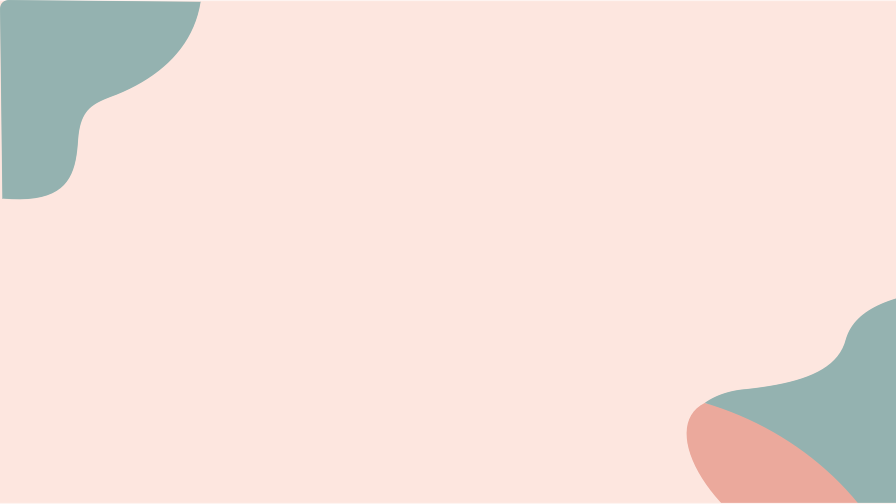
This background is drawn by a Shadertoy shader. Its source:

```glsl
// Flat blush backdrop with wavy sage corners and a coral petal.

// Outline state: x = squared distance to the outline, y = sign (-1 inside).
void lineTo(vec2 p, inout vec2 pen, vec2 end, inout vec2 field) {
    vec2 edge = end - pen, rel = p - pen;
    vec2 gap = rel - edge * clamp(dot(rel, edge) / max(dot(edge, edge), 1e-8), 0.0, 1.0);
    field.x = min(field.x, dot(gap, gap));
    bool above = p.y >= pen.y, below = p.y < end.y;
    bool leftSide = edge.x * rel.y > edge.y * rel.x;
    if ((above && below && leftSide) || (!above && !below && !leftSide)) field.y = -field.y;
    pen = end;
}

// Cubic curve flattened into short lines.
void curveTo(vec2 p, inout vec2 pen, vec2 b, vec2 c, vec2 end, inout vec2 field) {
    vec2 start = pen;
    for (int i = 1; i <= 20; i++) {
        float t = float(i) / 20.0, s = 1.0 - t;
        vec2 point = s * s * s * start + 3.0 * s * s * t * b + 3.0 * s * t * t * c + t * t * t * end;
        lineTo(p, pen, point, field);
    }
}

float coverage(vec2 field, float pixel) {
    return 1.0 - smoothstep(-0.6 * pixel, 0.6 * pixel, field.y * sqrt(field.x));
}

float topLeftBlob(vec2 p, float pixel) {
    vec2 field = vec2(1e4, 1.0), pen = vec2(1.72, 0.015);
    curveTo(p, pen, vec2(1.66, 0.40), vec2(1.38, 0.66), vec2(1.00, 0.815), field);
    curveTo(p, pen, vec2(0.80, 0.89), vec2(0.69, 0.93), vec2(0.67, 1.20), field);
    curveTo(p, pen, vec2(0.65, 1.52), vec2(0.58, 1.76), vec2(0.02, 1.71), field);
    lineTo(p, pen, vec2(0.0, 0.08), field);
    curveTo(p, pen, vec2(0.0, 0.03), vec2(0.03, 0.0), vec2(0.08, 0.0), field);
    lineTo(p, pen, vec2(1.72, 0.015), field);
    return coverage(field, pixel);
}

float bottomRightBlob(vec2 p, float pixel) {
    vec2 field = vec2(1e4, 1.0), pen = vec2(7.68, 2.57);
    curveTo(p, pen, vec2(7.45, 2.64), vec2(7.30, 2.75), vec2(7.25, 2.92), field);
    curveTo(p, pen, vec2(7.18, 3.20), vec2(6.85, 3.30), vec2(6.40, 3.35), field);
    curveTo(p, pen, vec2(6.25, 3.36), vec2(6.12, 3.41), vec2(6.04, 3.47), field);
    curveTo(p, pen, vec2(6.55, 3.62), vec2(7.02, 3.92), vec2(7.36, 4.34), field);
    lineTo(p, pen, vec2(7.50, 4.60), field);
    lineTo(p, pen, vec2(8.00, 4.60), field);
    lineTo(p, pen, vec2(8.00, 2.48), field);
    lineTo(p, pen, vec2(7.68, 2.57), field);
    return coverage(field, pixel);
}

// The petal's right side tucks slightly under the sage blob.
float petal(vec2 p, float pixel) {
    vec2 field = vec2(1e4, 1.0), pen = vec2(7.40, 4.34);
    curveTo(p, pen, vec2(7.05, 3.88), vec2(6.56, 3.58), vec2(6.04, 3.47), field);
    curveTo(p, pen, vec2(5.78, 3.60), vec2(5.86, 3.98), vec2(6.18, 4.33), field);
    lineTo(p, pen, vec2(6.30, 4.60), field);
    lineTo(p, pen, vec2(7.50, 4.60), field);
    lineTo(p, pen, vec2(7.40, 4.34), field);
    return coverage(field, pixel);
}

void mainImage(out vec4 fragColor, in vec2 fragCoord) {
    // Canvas spans 7.68 by 4.34 units, with y measured down from the top.
    vec2 uv = fragCoord / iResolution.xy;
    vec2 p = vec2(uv.x, 1.0 - uv.y) * vec2(7.68, 4.34);
    float pixel = 4.34 / iResolution.y;

    vec3 blush = vec3(0.992, 0.902, 0.875);
    vec3 sage = vec3(0.580, 0.700, 0.690);
    vec3 coral = vec3(0.920, 0.663, 0.612);
    vec3 pale = vec3(0.996, 0.957, 0.945);

    // Backdrop with a hairline pale top edge
    vec3 color = mix(pale, blush, smoothstep(0.005, 0.015, p.y));

    // Shapes, back to front
    color = mix(color, coral, petal(p, pixel));
    color = mix(color, sage, bottomRightBlob(p, pixel));
    color = mix(color, sage, topLeftBlob(p, pixel));

    // Hairline pale bottom edge
    color = mix(color, pale, smoothstep(4.325, 4.335, p.y));
    fragColor = vec4(color, 1.0);
}
```
